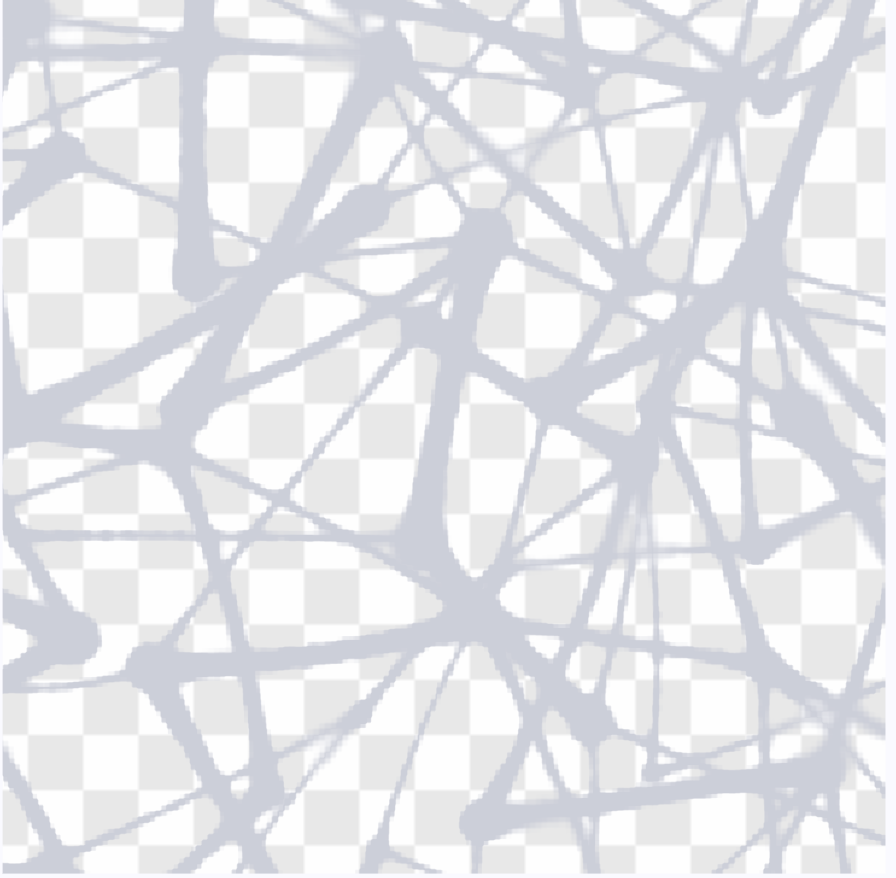
Write a Shadertoy shader that draws this pattern.

```glsl
// A tangled web of grey-blue strands over a pale two-tone checkerboard.
// Strands join jittered grid nodes, are merged with a smooth union so that
// junctions fill in, and are sampled on stepped coordinates for ragged edges.

#define NODES    6.0     // web nodes per canvas height
#define JITTER   0.95    // node scatter inside its cell
#define THIN     0.020   // half width of the finest strand, in node cells
#define THICK    0.098   // half width of the broadest strand
#define BOW      0.22    // sideways bend of the strands
#define GAPS     0.15    // share of strands left out
#define WEBBING  0.026   // rounding where strands meet
#define STEPS    150.0   // edge steps per canvas height
#define SOFTNESS 0.016   // blur of strand edges
#define CHECK    0.0629  // checker square side

const vec3 STRAND = vec3(0.80, 0.81, 0.85);
const vec3 SHADE  = vec3(0.91);
const vec3 LIGHT  = vec3(0.995);
const vec3 MARGIN = vec3(0.98, 0.98, 1.0);

vec3 hash3(vec2 p) {
    vec3 q = fract(p.xyx * vec3(0.1031, 0.1030, 0.0973));
    q += dot(q, q.yxz + 33.33);
    return fract((q.xxy + q.yzz) * q.zyx);
}

float gradientCorner(vec2 cell, vec2 offset) {
    float a = 6.2832 * hash3(cell + 57.0).x;
    return dot(vec2(cos(a), sin(a)), offset);
}

float gradientNoise(vec2 p) {
    vec2 i = floor(p), f = p - i, u = f * f * (3.0 - 2.0 * f);
    vec2 e = vec2(1.0, 0.0);
    return mix(mix(gradientCorner(i, f), gradientCorner(i + e, f - e), u.x),
               mix(gradientCorner(i + e.yx, f - e.yx),
                   gradientCorner(i + 1.0, f - 1.0), u.x), u.y);
}

vec2 nodeAt(vec2 cell) {
    return cell + 0.5 + JITTER * (hash3(cell + 21.0).xy - 0.5);
}

// Signed distance to a bowed strand that flares towards its ends
float strandDistance(vec2 p, vec2 a, vec2 b, float halfWidth, float bow) {
    vec2 axis = b - a, r = p - a;
    float len = length(axis);
    axis /= len;
    float along = dot(r, axis);
    float h = clamp(along / len, 0.0, 1.0);
    float across = dot(r, vec2(-axis.y, axis.x)) - 4.0 * bow * h * (1.0 - h);
    float ends = 2.0 * h - 1.0;
    float flare = 1.0 + ends * ends * ends * ends;
    return length(vec2(along - h * len, across)) - halfWidth * flare;
}

// Smooth union of a steep and a shallow strand from every nearby node
float webDistance(vec2 p) {
    vec2 home = floor(p);
    float total = 1e-9;
    for (int y = -3; y <= 2; y++)
    for (int x = -3; x <= 2; x++) {
        vec2 cell = home + vec2(x, y);
        vec2 start = nodeAt(cell);
        for (int k = 0; k < 2; k++) {
            vec3 h = hash3(cell + 40.0 + 83.0 * float(k));
            if (h.z < GAPS) continue;
            vec2 reach = k == 0 ? vec2(floor(h.x * 3.0) - 1.0, 2.0)
                                : vec2(2.0, floor(h.x * 2.7 - 0.7));
            float halfWidth = mix(THIN, THICK, h.y * h.y);
            float bow = BOW * (fract(h.z * 37.0) - 0.5);
            float d = strandDistance(p, start, nodeAt(cell + reach), halfWidth, bow);
            total += exp(-d / WEBBING);
        }
    }
    return -WEBBING * log(total);
}

// Soft-edged checkerboard: 0 on shaded squares, 1 on light ones
float checker(vec2 p) {
    vec2 wave = sin(3.14159 * (p / CHECK - vec2(0.507, 0.59)));
    vec2 square = clamp(wave / 0.09, -1.0, 1.0);
    return 0.5 + 0.5 * square.x * square.y;
}

void mainImage(out vec4 fragColor, in vec2 fragCoord) {
    vec2 p = fragCoord / iResolution.y;
    float pixel = 1.0 / iResolution.y;

    // Stepped coordinates with softened risers
    vec2 s = p * STEPS;
    vec2 stepped = (floor(s) + smoothstep(0.2, 0.8, fract(s))) / STEPS;

    // Web coverage, with rough edges and a few hazy patches
    float d = webDistance(stepped * NODES + 9.0);
    d += 0.018 * gradientNoise(stepped * 70.0);
    float haze = smoothstep(0.15, 0.5, gradientNoise(p * 9.0 + 4.0));
    float blur = max(SOFTNESS * (1.0 + 2.0 * haze), pixel * NODES);
    float web = 1.0 - smoothstep(-blur, blur, d);

    vec3 color = mix(SHADE, LIGHT, checker(p));
    color = mix(color, STRAND, web);

    // Narrow pale margin at the left, right and bottom
    float width = iResolution.x / iResolution.y;
    float inset = min(min(p.x - 0.003, width - 0.012 - p.x), p.y - 0.005);
    color = mix(MARGIN, color, smoothstep(-pixel, pixel, inset));
    fragColor = vec4(color, 1.0);
}
```
